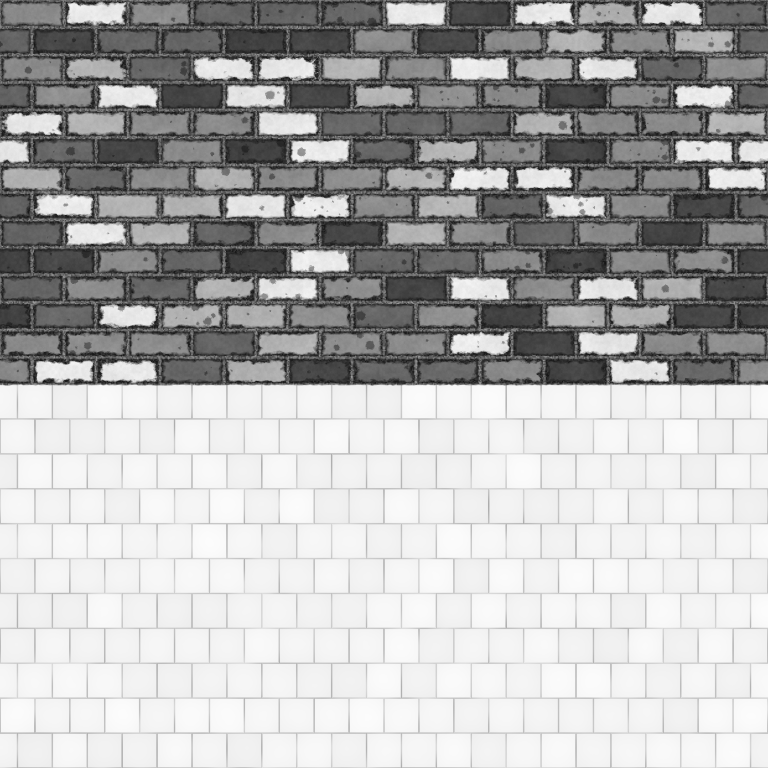
A Shadertoy shader for this texture:

```glsl
const float WALL_BASE = 0.4987;
const vec2 BRICK_SIZE = vec2(1.0 / 12.0, 0.0358);
const float TILE_SIZE = 1.0 / 22.0;

float hash(vec2 p) {
    vec3 q = fract(vec3(p.xyx) * 0.1031);
    q += dot(q, q.yzx + 33.33);
    return fract((q.x + q.y) * q.z);
}

float noise(vec2 p) {
    vec2 i = floor(p), f = fract(p);
    f = f * f * (3.0 - 2.0 * f);
    return mix(mix(hash(i), hash(i + vec2(1, 0)), f.x),
               mix(hash(i + vec2(0, 1)), hash(i + vec2(1, 1)), f.x), f.y);
}

float fbm(vec2 p) {
    float sum = 0.0, gain = 0.533;
    for (int i = 0; i < 4; i++) {
        sum += gain * noise(p);
        p = p * 2.03 + 17.0;
        gain *= 0.5;
    }
    return sum;
}

float boxDistance(vec2 p, vec2 halfSize) {
    vec2 d = abs(p) - halfSize;
    return length(max(d, 0.0)) + min(max(d.x, d.y), 0.0);
}

// Five fired tones, dark to pale
float brickTone(float pick) {
    float tone = 0.27;
    tone = mix(tone, 0.40, step(0.19, pick));
    tone = mix(tone, 0.55, step(0.43, pick));
    tone = mix(tone, 0.70, step(0.68, pick));
    return mix(tone, 0.91, step(0.85, pick));
}

// Ragged round stains scattered over a jittered grid
float stains(vec2 p, float density, float pixel) {
    const float CELLS = 110.0;
    vec2 cell = floor(p * CELLS);
    float ragged = (fbm(p * 420.0) - 0.5) * 0.0035;
    float cover = 0.0;
    for (int y = -1; y <= 1; y++)
    for (int x = -1; x <= 1; x++) {
        vec2 id = cell + vec2(x, y);
        vec2 jitter = vec2(hash(id + 3.0), hash(id + 57.0));
        float radius = mix(0.0008, 0.0058, pow(hash(id + 91.0), 4.0));
        float d = length(p - (id + jitter) / CELLS) - radius + ragged;
        float present = step(hash(id + 133.0), density);
        cover = max(cover, present * (1.0 - smoothstep(-pixel, pixel, d)));
    }
    return cover;
}

float brickWall(vec2 p, float pixel) {
    vec2 grid = vec2(p.x, 1.0 - p.y) / BRICK_SIZE;
    float row = floor(grid.y);
    grid.x += 0.5 * mod(row, 2.0);
    vec2 id = vec2(mod(floor(grid.x), 12.0), row);
    vec2 local = (fract(grid) - 0.5) * BRICK_SIZE;

    // Speckled mortar
    float grain = noise(p * 620.0);
    float mortar = mix(0.18, 0.66, grain * 0.65 + fbm(p * 210.0) * 0.35);

    // Sooty bed, with a chipped face inside it
    float wobble = (noise(p * 300.0) - 0.5) * 0.0016;
    float bed = boxDistance(local, BRICK_SIZE * 0.5 - 0.0019) + wobble;
    float wear = mix(0.35, 1.0, hash(id + 211.0));
    float chips = fbm(p * vec2(115.0, 150.0) + id * 7.0);
    float erosion = 0.0005 + wear * 0.012 * max(chips - 0.28, 0.0);
    float face = bed + erosion;

    // Face shading and stains
    float tone = brickTone(hash(id + vec2(19.0, 43.0)));
    float cloud = fbm(p * 28.0 + id) - 0.5;
    float shade = tone + cloud * 0.11 + (fbm(p * 260.0) - 0.5) * 0.07;
    float density = mix(0.02, 0.22, pow(hash(id + 77.0), 3.0));
    shade *= 1.0 - 0.38 * stains(p, density, pixel);
    shade *= 1.0 - 0.38 * smoothstep(-0.0035, 0.0, face);

    float soot = 0.08 + 0.16 * grain;
    float color = mix(soot, mortar, smoothstep(-pixel, pixel, bed));
    return mix(shade, color, smoothstep(-pixel, pixel, face));
}

float tileWall(vec2 p, float pixel) {
    vec2 grid = p / TILE_SIZE;
    float row = floor(grid.y);
    grid.x += 0.5 * mod(row + 1.0, 2.0);
    vec2 id = floor(grid);
    vec2 local = fract(grid) - 0.5;

    // Pale glaze, brighter at each centre
    float tone = mix(0.932, 0.975, hash(id + 301.0));
    tone += 0.012 * (1.0 - 4.0 * dot(local, local));
    tone += 0.012 * (fbm(p * 24.0) - 0.5);

    // Hairline joints of uneven strength
    vec2 edge = (0.5 - abs(local)) * TILE_SIZE;
    vec2 line = 1.0 - smoothstep(0.0003, 0.0004 + pixel, edge);
    float strength = mix(0.08, 0.26, noise(p * 38.0));
    return tone - strength * max(line.x, line.y * 0.8);
}

void mainImage(out vec4 fragColor, in vec2 fragCoord) {
    vec2 p = fragCoord / iResolution.xy;
    float pixel = 1.0 / iResolution.y;
    float ledge = WALL_BASE + (noise(p * 260.0) - 0.5) * 0.0015;
    float upper = smoothstep(-pixel, pixel, p.y - ledge);
    float color = mix(tileWall(p, pixel), brickWall(p, pixel), upper);
    fragColor = vec4(vec3(clamp(color, 0.0, 1.0)), 1.0);
}
```
